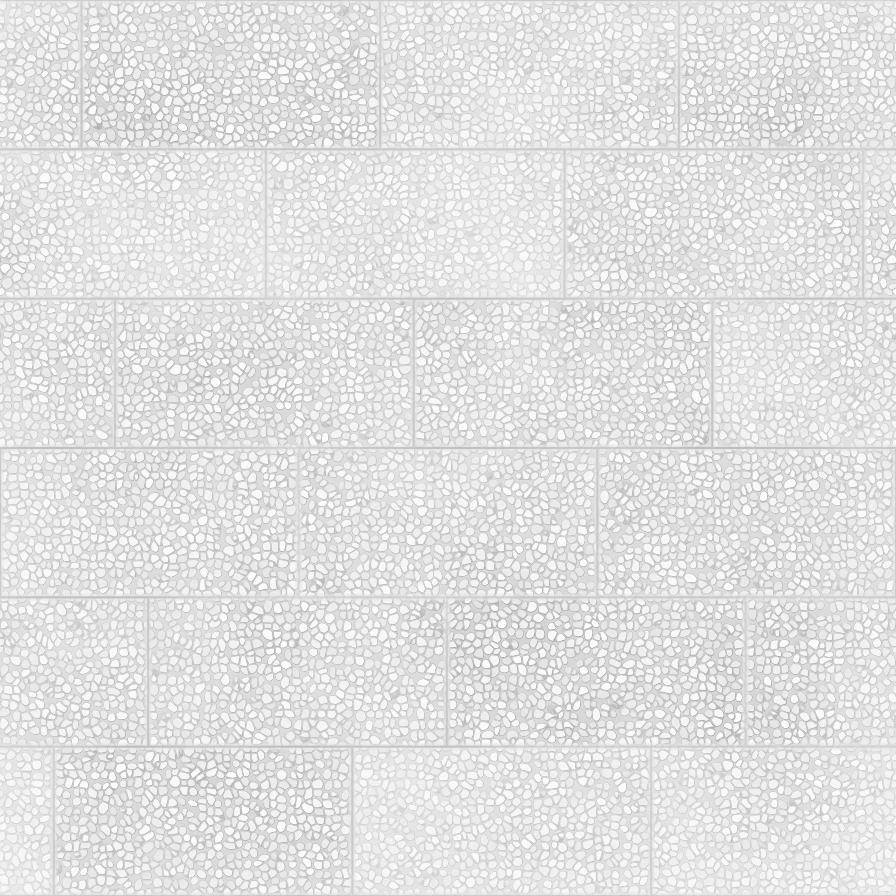
Reproduce this texture map procedurally as a Shadertoy shader.

```glsl
// Pale pebble-dashed paving slabs in six staggered courses with fine joints.

const vec2 SLABS = vec2(3.0, 6.0);   // slabs across and down
const float PEBBLES = 100.0;         // pebbles across the canvas
const float COURSE_SHIFT[6] = float[6](0.18, 0.496, 0.0, 0.385, 0.89, 0.273);

float hash(vec2 p) {
    return fract(sin(dot(p, vec2(127.1, 311.7))) * 43758.5453);
}

vec2 hash2(vec2 p) {
    return vec2(hash(p), hash(p + 19.7));
}

// Value noise that repeats after a whole number of cells
float tiledNoise(vec2 p, float period) {
    vec2 cell = floor(p), f = fract(p);
    f = f * f * (3.0 - 2.0 * f);
    float a = hash(mod(cell, period));
    float b = hash(mod(cell + vec2(1.0, 0.0), period));
    float c = hash(mod(cell + vec2(0.0, 1.0), period));
    float d = hash(mod(cell + 1.0, period));
    return mix(mix(a, b, f.x), mix(c, d, f.x), f.y);
}

float clouds(vec2 uv) {
    return 0.55 * tiledNoise(uv * 7.0, 7.0)
         + 0.3 * tiledNoise(uv * 17.0, 17.0)
         + 0.15 * tiledNoise(uv * 41.0, 41.0);
}

// Distance to a turned, stretched pebble centre, scaled by pebble size
float pebbleDistance(vec2 offset, vec2 id) {
    float angle = 6.2832 * hash(id + 3.1);
    float stretch = mix(1.0, 1.35, hash(id + 7.3));
    float size = mix(0.78, 1.25, hash(id + 11.9));
    float c = cos(angle), s = sin(angle);
    vec2 q = mat2(c, -s, s, c) * offset;
    return length(q * vec2(1.0 / stretch, stretch)) / size;
}

// Depth inside the nearest pebble (x), its random tone (y), its side light (z)
vec3 pebbleField(vec2 p) {
    vec2 base = floor(p), nearestId = base, nearestOffset = vec2(0.0);
    float nearest = 9.0, second = 9.0;
    for (int y = -1; y <= 1; y++) {
        for (int x = -1; x <= 1; x++) {
            vec2 id = base + vec2(x, y);
            vec2 offset = p - id - 0.1 - 0.8 * hash2(id);
            float d = pebbleDistance(offset, id);
            if (d < nearest) {
                second = nearest;
                nearest = d;
                nearestId = id;
                nearestOffset = offset;
            } else {
                second = min(second, d);
            }
        }
    }
    float depth = min(0.5 * (second - nearest), 0.6 - nearest);
    float side = dot(normalize(nearestOffset + 0.0001), vec2(0.6, -0.8));
    return vec3(depth, hash(nearestId + 23.0), side);
}

// Light pebbles with thin grey outlines in a soft grey bed
float pebbleShade(vec3 pebble, float contrast, float pixel) {
    float body = smoothstep(0.03, 0.09 + 0.6 * pixel, pebble.x);
    float outline = 1.0 - smoothstep(0.0, 0.035 + 0.5 * pixel, abs(pebble.x - 0.045));
    float stone = mix(0.915, 0.985, pebble.y);
    float ink = 0.06 + 0.035 * pebble.z + 0.03 * pebble.y;
    float shade = mix(0.872, stone, body) - ink * outline;
    return 0.905 + (shade - 0.905) * contrast;
}

void mainImage(out vec4 fragColor, in vec2 fragCoord) {
    vec2 uv = fragCoord / iResolution.xy;
    float pixel = 1.0 / iResolution.y;

    // Slab layout
    float course = clamp(floor(uv.y * SLABS.y), 0.0, SLABS.y - 1.0);
    vec2 grid = uv * SLABS - vec2(COURSE_SHIFT[int(course)], 0.0);
    vec2 slab = vec2(mod(floor(grid.x), SLABS.x), course);
    vec2 local = fract(grid) / SLABS;
    vec2 toEdge = min(local, 1.0 / SLABS - local);
    float edge = min(toEdge.x, toEdge.y);

    // Pebble surface, with uneven wear over and between slabs
    float wear = clouds(uv);
    float slabTone = hash(slab + 5.0);
    float contrast = mix(0.75, 1.2, slabTone) + 0.8 * (wear - 0.5);
    vec3 pebble = pebbleField(local * PEBBLES + floor(90.0 * hash2(slab + 31.0)));
    float shade = pebbleShade(pebble, contrast, PEBBLES * pixel);
    shade += 0.03 * (0.5 - slabTone) + 0.045 * (0.5 - wear);
    shade += 0.02 * (hash(floor(uv * 512.0)) - 0.5);

    // Smooth slab rim
    float rim = 1.0 - smoothstep(0.002, 0.0055, edge);
    shade = mix(shade, 0.90, 0.65 * rim);

    // Joints, fading in places
    float joint = 1.0 - smoothstep(0.0004, 0.0009 + pixel, edge);
    float strength = mix(0.35, 1.0, tiledNoise(uv * 11.0 + 0.37, 11.0));
    strength *= toEdge.x < toEdge.y ? 0.85 : 1.0;
    shade = mix(shade, 0.74, joint * strength);

    fragColor = vec4(vec3(clamp(shade, 0.0, 1.0)), 1.0);
}
```
